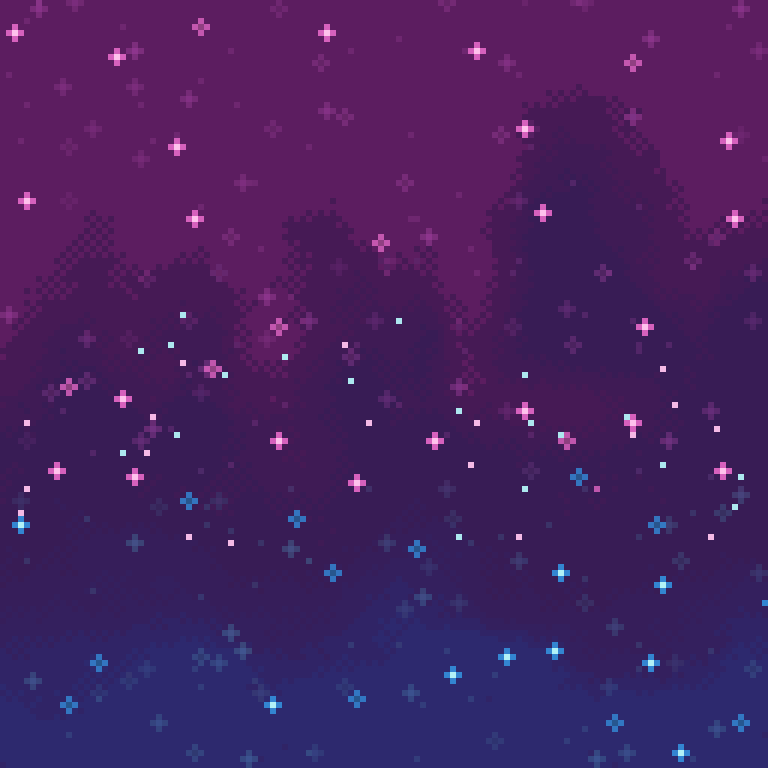
Reproduce this background procedurally as a three.js fragment shader.

```glsl
varying vec2 vUv;

const float GRID = 128.0;
const vec3 MAGENTA = vec3(0.36, 0.115, 0.375);
const vec3 PLUM = vec3(0.275, 0.10, 0.335);
const vec3 VIOLET = vec3(0.22, 0.11, 0.335);
const vec3 INDIGO = vec3(0.205, 0.125, 0.37);
const vec3 BLUE = vec3(0.175, 0.16, 0.43);
const vec3 PINK = vec3(0.84, 0.38, 0.74);
const vec3 PALE_PINK = vec3(1.0, 0.76, 0.93);
const vec3 AZURE = vec3(0.20, 0.52, 0.82);
const vec3 PALE_CYAN = vec3(0.70, 0.95, 0.97);

float hash(vec2 p) {
  vec3 q = fract(vec3(p.xyx) * 0.1031);
  q += dot(q, q.yzx + 33.33);
  return fract((q.x + q.y) * q.z);
}

float valueNoise(vec2 p) {
  vec2 i = floor(p), f = fract(p);
  f = f * f * (3.0 - 2.0 * f);
  float low = mix(hash(i), hash(i + vec2(1.0, 0.0)), f.x);
  float high = mix(hash(i + vec2(0.0, 1.0)), hash(i + 1.0), f.x);
  return mix(low, high, f.y);
}

float bump(float x, float centre, float width) {
  float d = (x - centre) / width;
  return exp(-d * d);
}

float blob(vec2 p, vec2 centre, vec2 radius) {
  vec2 d = (p - centre) / radius;
  return exp(-dot(d, d));
}

// Checkered threshold with some grain
float ditherThreshold(vec2 cell) {
  float checker = mod(cell.x + cell.y, 2.0);
  return mix(0.25 + 0.5 * checker, hash(cell + 613.0), 0.3);
}

// Cloud outlines
float cloudRidge(float x) {
  return 0.57 + 0.14 * bump(x, 0.11, 0.08) + 0.11 * bump(x, 0.26, 0.05)
    + 0.17 * bump(x, 0.42, 0.10) + 0.10 * bump(x, 0.56, 0.03)
    + 0.28 * bump(x, 0.71, 0.09) + 0.17 * bump(x, 0.83, 0.08)
    + 0.20 * bump(x, 1.0, 0.12);
}

float hazeTop(float x) {
  return 0.25 + 0.15 * bump(x, 0.13, 0.12) + 0.10 * bump(x, 0.53, 0.12)
    + 0.09 * bump(x, 1.0, 0.10);
}

float blueTop(float x) {
  return 0.05 + 0.08 * bump(x, 0.24, 0.08) + 0.13 * bump(x, 0.56, 0.15)
    + 0.08 * bump(x, 1.0, 0.09);
}

// Palette level: 0 is magenta sky, 4 is deep blue
float cloudLevel(vec2 p, float rough) {
  float depth = cloudRidge(p.x) - p.y + 0.015 + rough * 0.08;
  float level = 0.85 * clamp(depth / 0.08, 0.0, 1.0);
  level += 1.15 * clamp((depth - 0.10) / 0.16, 0.0, 1.0);
  // Warm gaps
  level -= 1.1 * blob(p, vec2(0.36, 0.53), vec2(0.06, 0.10));
  level -= 1.2 * blob(p, vec2(0.72, 0.47), vec2(0.13, 0.05));
  level -= 0.6 * blob(p, vec2(0.62, 0.57), vec2(0.05, 0.09));
  level -= 0.6 * blob(p, vec2(0.38, 0.39), vec2(0.06, 0.05));
  // Dark cores
  level += 0.9 * blob(p, vec2(0.74, 0.74), vec2(0.06, 0.09));
  level += 0.7 * blob(p, vec2(0.50, 0.57), vec2(0.06, 0.10));
  level += 0.8 * blob(p, vec2(0.80, 0.59), vec2(0.06, 0.06));
  level += 0.7 * blob(p, vec2(0.95, 0.56), vec2(0.06, 0.08));
  level = clamp(level + rough * 0.3 * step(0.0, depth), 0.0, 2.0);
  float haze = hazeTop(p.x), blue = blueTop(p.x);
  float sink = clamp((haze - p.y + rough * 0.06) / (haze - blue), 0.0, 1.0);
  return level + 2.0 * pow(sink, 1.3);
}

vec3 palette(float level) {
  vec3 col = mix(MAGENTA, PLUM, clamp(level, 0.0, 1.0));
  col = mix(col, VIOLET, clamp(level - 1.0, 0.0, 1.0));
  col = mix(col, INDIGO, clamp(level - 2.0, 0.0, 1.0));
  return mix(col, BLUE, clamp(level - 3.0, 0.0, 1.0));
}

// One jittered spark per tile: xy is the offset in cells, z a random value
vec3 scatter(vec2 cell, float pitch, float seed) {
  vec2 tile = floor(cell / pitch), key = tile + seed;
  vec2 jitter = vec2(hash(key), hash(key + 47.0));
  vec2 centre = tile * pitch + 1.0 + floor(jitter * (pitch - 2.0));
  return vec3(cell - centre, hash(key + 91.0));
}

vec3 addPlus(vec3 col, vec3 spark, float chance, vec3 arm, vec3 core, float alpha) {
  float reach = abs(spark.x) + abs(spark.y);
  float lit = step(reach, 1.5) * step(spark.z, chance);
  float dim = step(chance * 0.65, spark.z);
  vec3 centre = mix(core, arm * 0.72, dim);
  return mix(col, mix(centre, arm, step(0.5, reach)), lit * alpha * (1.0 - 0.15 * dim));
}

vec3 addDot(vec3 col, vec3 spark, float chance, vec3 tint, float alpha) {
  float lit = step(abs(spark.x) + abs(spark.y), 0.5) * step(spark.z, chance);
  return mix(col, tint, lit * alpha);
}

vec3 nightSky(vec2 uv) {
  vec2 cell = floor(uv * GRID), p = (cell + 0.5) / GRID;
  float rough = valueNoise(cell / 9.0) + 0.5 * valueNoise(cell / 3.0) - 0.75;
  float level = cloudLevel(p, rough);
  float steps = 1.0 + step(1.0, level);
  vec3 col = palette(floor(level * steps + ditherThreshold(cell)) / steps);

  // Faint sparks
  float low = 1.0 - smoothstep(0.34, 0.41, p.y);
  vec3 dimTint = mix(vec3(0.68, 0.28, 0.66), vec3(0.28, 0.52, 0.66), low);
  for (int i = 0; i < 2; i++) {
    float seed = 13.0 + 29.0 * float(i);
    vec3 spark = scatter(cell, 10.0 + 3.0 * float(i), seed);
    float glow = 0.12 + 0.28 * fract(spark.z * 37.0);
    col = addPlus(col, spark, 0.40, dimTint, dimTint * 1.25, glow);
    col = addDot(col, scatter(cell, 9.0, seed + 150.0), 0.25, dimTint, 0.22);
  }

  // Bright stars
  float upper = step(0.36, p.y), lower = 1.0 - step(0.40, p.y);
  col = addPlus(col, scatter(cell, 14.0, 211.0), 0.48, PINK, PALE_PINK, upper);
  col = addPlus(col, scatter(cell, 13.0, 307.0), 0.42, AZURE, PALE_CYAN, lower);

  // Small bright dots across the middle
  float band = smoothstep(0.23, 0.30, p.y) * (1.0 - smoothstep(0.50, 0.72, p.y));
  col = addDot(col, scatter(cell, 9.0, 401.0), 0.27 * band, PALE_CYAN, 0.95);
  return addDot(col, scatter(cell, 9.0, 503.0), 0.27 * band, PALE_PINK, 0.95);
}

void main() {
  // Four samples smooth the block edges at any size
  vec2 quarter = fwidth(vUv) * 0.25;
  vec2 flipped = quarter * vec2(1.0, -1.0);
  vec3 col = nightSky(vUv + quarter) + nightSky(vUv - quarter)
    + nightSky(vUv + flipped) + nightSky(vUv - flipped);
  gl_FragColor = vec4(col * 0.25, 1.0);
}
```
